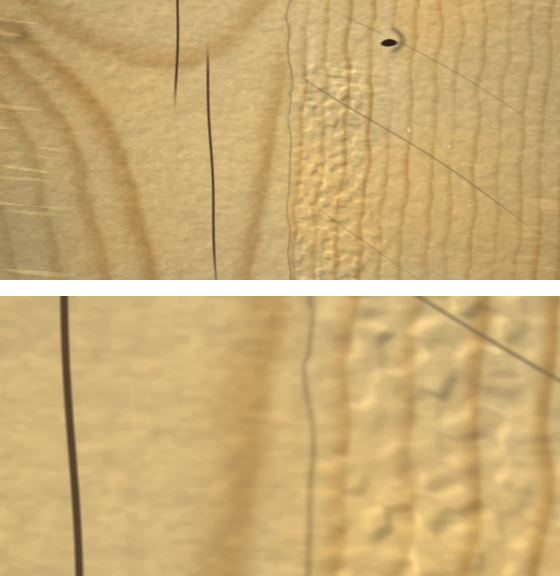
Top: the whole. Bottom: its middle third, enlarged.
This texture is drawn by a WebGL 1 fragment shader. Its source:

```glsl
precision highp float;
// Weathered softwood board: arched growth rings on the left, straight grain on
// the right, with drying cracks, scratches, saw marks and a small knot hole.
// Rings are curves bent by layered sines; fibres and rough wood are soft cells.
uniform vec2 u_resolution;

float hash(vec2 c) {
  return fract(sin(dot(c, vec2(12.99, 78.23))) * 4375.5);
}

// Soft cellular noise: random tints blended around scattered cell centres.
float cells(vec2 p) {
  vec2 base = floor(p), f = p - base;
  float tint = 0.0, total = 0.0;
  for (int y = -1; y <= 1; y++) {
    for (int x = -1; x <= 1; x++) {
      vec2 g = vec2(float(x), float(y)), c = base + g;
      vec2 r = g + vec2(hash(c), hash(c + 37.0)) - f;
      float k = exp(-5.0 * dot(r, r));
      tint += k * hash(c + 71.0);
      total += k;
    }
  }
  return tint / total;
}

float waves(vec2 p) {
  return 0.5 * sin(p.x + 1.7 * sin(p.y)) + 0.3 * sin(2.3 * p.y + 1.3 * p.x + 1.0)
       + 0.2 * sin(4.1 * p.y - 2.7 * p.x);
}

float bell(float d, float w) {
  return exp(-d * d / (w * w));
}

// Growth ring: firm on the positive side, fading slowly on the negative side.
float ring(float d, float w) {
  return bell(d, d > 0.0 ? 0.45 * w : w);
}

// Tapered line from a to b.
float stroke(vec2 p, vec2 a, vec2 b, float w) {
  vec2 ab = b - a;
  float t = clamp(dot(p - a, ab) / dot(ab, ab), 0.0, 1.0);
  float d = length(p - a - ab * t);
  float taper = smoothstep(0.0, 0.12, t) * smoothstep(1.0, 0.75, t);
  float soft = 0.002 + 0.7 / u_resolution.y;
  return (1.0 - smoothstep(w - soft, w + soft, d)) * (0.15 + 0.85 * taper);
}

void main() {
  vec2 p = gl_FragCoord.xy / u_resolution.y;
  p.x *= 2.0 * u_resolution.y / u_resolution.x;
  vec2 q = p + 0.012 * vec2(waves(p * vec2(5.0, 9.0)), waves(p.yx * 8.0 + 2.0));
  q.x += 0.012 * (cells(p * vec2(16.0, 22.0)) - 0.5);
  float right = smoothstep(1.0, 1.06, p.x);

  // Ground colour, drifting between warm and greyish wood
  float drift = cells(p * vec2(3.0, 2.0)) + 0.25 * waves(p * 3.0 + 4.0);
  vec3 col = mix(vec3(0.85, 0.715, 0.455), vec3(0.81, 0.705, 0.485),
                 smoothstep(0.25, 0.8, drift));

  // Nested flowing rings at the left, with an arch above them
  float brown = 0.0;
  float bend = max(q.y - 0.4, 0.0);
  float flank = q.x - 0.55 + 0.25 * q.y + 1.05 * bend * bend;
  for (int i = 0; i < 4; i++) {
    float n = float(i);
    brown += ring((flank + 0.16 * n) / (1.0 + bend), 0.05 - 0.008 * n)
           * (0.85 - 0.17 * n) * smoothstep(1.0, 0.8, p.y);
  }
  float side = q.x - 0.65;
  float steep = side > 0.0 ? 2.6 : 0.72;
  float arch = (q.y - 0.775 - steep * side * side) / sqrt(1.0 + pow(2.0 * steep * side, 2.0));
  brown += 0.6 * ring(-arch, 0.055) * (1.0 - right);
  float inner = q.x - 0.88 - 0.2 * q.y + 0.05 * q.y * q.y;
  brown += 0.75 * ring(inner, 0.045) * smoothstep(1.0, 0.6, p.y);

  // Straight grain at the right
  float u = (q.x - 0.06 * q.y) / 0.078;
  float row = floor(u);
  float off = fract(u) - 0.5 + 0.3 * (hash(vec2(row, 5.0)) - 0.5);
  float strength = 0.35 + 0.4 * hash(vec2(row, 9.0));
  brown += right * strength * ring(off, 0.19) * (0.6 + 0.7 * cells(vec2(row * 3.0, p.y * 5.0)));
  col *= mix(vec3(1.0), vec3(0.86, 0.78, 0.67), min(brown, 1.2));

  // Pale streaks along the grain
  float pale = bell(p.x - 1.39, 0.02) * smoothstep(0.35, 0.7, p.y)
             + bell(q.x - 1.12, 0.025) * smoothstep(0.6, 0.85, p.y);
  col = mix(col, vec3(0.84, 0.73, 0.56), 0.5 * pale);

  // Torn rough wood, lit from the upper left, and fine fibres
  vec2 lump = p * vec2(38.0, 48.0);
  float relief = cells(lump) - cells(lump + vec2(-0.35, 0.45));
  float rough = smoothstep(1.03, 1.1, p.x) * smoothstep(1.45, 1.2, p.x) * smoothstep(0.95, 0.7, p.y);
  col *= 1.0 + relief * (0.07 + 0.22 * rough);
  col *= 1.0 + 0.07 * (cells(p * vec2(65.0, 130.0)) - 0.5)
             + 0.05 * (cells(p * vec2(14.0, 60.0)) - 0.5);

  // Light saw marks across the grain
  float saw = smoothstep(0.69, 0.9, cells(vec2(p.x * 5.0, (p.y + 0.1 * p.x) * 65.0)));
  float sawn = smoothstep(0.32, 0.1, p.x) + 0.5 * smoothstep(1.75, 1.95, p.x)
             + bell(p.x - 1.22, 0.12) * bell(p.y - 0.72, 0.06);
  col += vec3(0.13, 0.12, 0.09) * saw * sawn;

  // Uneven daylight, dimmer towards the left, right and lower edges
  vec2 away = (p - vec2(1.08, 0.62)) * vec2(0.95, 0.5);
  col *= 1.02 - 0.17 * dot(away, away) - 0.05 * smoothstep(0.5, 0.0, p.y);

  // Seam, diagonal scratches and dark drying cracks
  col *= 1.0 - 0.16 * bell(q.x - 1.033, 0.005);
  vec2 s = p + vec2(0.0, 0.012 * sin(p.x * 7.0));
  float scratch = stroke(s, vec2(1.04, 0.76), vec2(1.95, 0.16), 0.0025)
                + 0.7 * stroke(s, vec2(1.18, 0.98), vec2(1.95, 0.55), 0.002)
                + 0.6 * stroke(s, vec2(1.12, 0.28), vec2(1.52, -0.03), 0.002);
  col = mix(col, vec3(0.47, 0.41, 0.29), 0.6 * min(scratch, 1.0));
  vec2 c = p + vec2(0.003 * sin(p.y * 13.0), 0.0);
  float crack = stroke(c, vec2(0.637, 1.1), vec2(0.627, 0.61), 0.0045)
              + stroke(c, vec2(0.738, 0.84), vec2(0.775, -0.08), 0.0045);
  col = mix(col, vec3(0.27, 0.20, 0.14), 0.88 * min(crack, 1.0));

  // Knot hole with a pale raised rim, a worn knot and two chips
  vec2 k = q - vec2(1.395, 0.84);
  float rim = length(k * vec2(1.0, 1.2) - vec2(0.0, 0.012));
  col = mix(col, vec3(0.87, 0.76, 0.55), 0.75 * smoothstep(0.05, 0.025, rim));
  col *= 1.0 - 0.3 * bell(rim - 0.045, 0.012) * smoothstep(0.0, 0.03, k.x);
  float hole = length(k * vec2(1.0, 2.2 + 12.0 * abs(k.x)));
  col = mix(col, vec3(0.17, 0.13, 0.08), smoothstep(0.036, 0.02, hole));
  float worn = length((q - vec2(0.04, 0.88)) * vec2(0.8, 1.3));
  col *= 1.0 - 0.16 * bell(worn - 0.045, 0.025) - 0.12 * bell(worn, 0.015);
  float chip = min(length((q - vec2(1.46, 0.545)) * vec2(1.3, 0.8)),
                   length(q - vec2(1.61, 0.48)) + 0.003);
  col = mix(col, vec3(0.93, 0.84, 0.62), 0.8 * smoothstep(0.011, 0.005, chip));

  gl_FragColor = vec4(clamp(col, 0.0, 1.0), 1.0);
}
```
